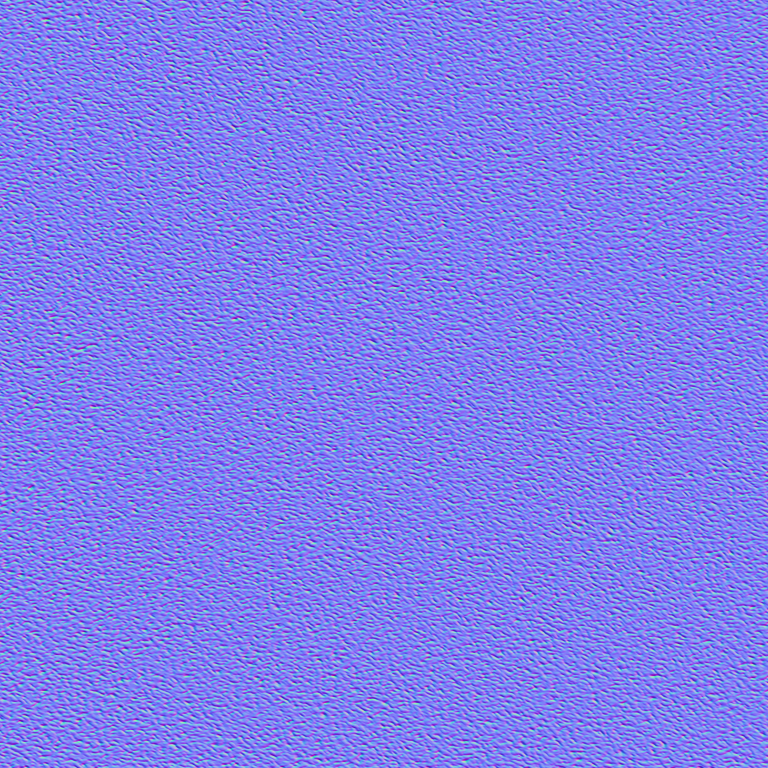
Write a Shadertoy shader that draws this texture map.

```glsl
const vec2 CELL = vec2(0.0068, 0.0050);          // grid spacing
const vec2 GRAIN_RADIUS = vec2(0.0068, 0.0031);  // half length, half width
const int GRAINS_PER_CELL = 2;
const int SAMPLES = 2;

vec4 hash4(vec3 p) {
    vec4 q = fract(p.xyzx * vec4(0.1031, 0.1030, 0.0973, 0.1099));
    q += dot(q, q.wzxy + 33.33);
    return fract((q.xxyz + q.yzzw) * q.zywx);
}

// Slow drift of the grain direction across the surface
float grainAngle(vec2 p) {
    return -0.14 + 0.06 * sin(5.0 * p.x + 3.0 * p.y) + 0.06 * sin(7.0 * p.y - 4.0 * p.x);
}

// One smooth elliptical ridge: slope in xy (scaled by its width), height in z
vec3 ridge(vec2 d, float angle, vec2 radius) {
    vec2 along = vec2(cos(angle), sin(angle));
    vec2 across = vec2(-along.y, along.x);
    vec2 q = vec2(dot(d, along), dot(d, across)) / radius;
    float falloff = max(1.0 - dot(q, q), 0.0);
    vec2 direction = along * q.x * radius.y / radius.x + across * q.y;
    return falloff * falloff * vec3(-6.0 * direction, falloff);
}

// Each cell holds one raised and one sunken grain
vec3 grainField(vec2 p, vec2 cellSize, vec2 radius, float spread) {
    vec2 home = floor(p / cellSize);
    float meanAngle = grainAngle(p);
    vec3 field = vec3(0.0);
    for (int y = -1; y <= 1; y++)
    for (int x = -1; x <= 1; x++)
    for (int i = 0; i < GRAINS_PER_CELL; i++) {
        vec2 cell = home + vec2(x, y);
        vec4 rnd = hash4(vec3(cell, float(i) * 17.0 + 5.0));
        vec2 center = (cell + rnd.xy) * cellSize;
        float angle = meanAngle + spread * (2.0 * rnd.z - 1.0);
        float amplitude = (0.3 + 0.7 * rnd.w) * (i == 0 ? 1.0 : -1.0);
        field += amplitude * ridge(p - center, angle, radius);
    }
    return field;
}

// Flatten the tops and sharpen the creases
vec2 creasedSlope(vec3 field, float sharpness) {
    return field.xy * clamp(1.0 - sharpness * field.z, 0.35, 1.8);
}

// Encode a surface normal as a colour
vec3 normalColor(vec2 slope, float relief) {
    vec3 color = 0.5 + 0.5 * normalize(vec3(-slope * relief, 1.0));
    return color * vec3(1.0, 1.0, 0.97);
}

void mainImage(out vec4 fragColor, in vec2 fragCoord) {
    vec3 color = vec3(0.0);
    for (int j = 0; j < SAMPLES; j++)
    for (int i = 0; i < SAMPLES; i++) {
        vec2 offset = (vec2(i, j) + 0.5) / float(SAMPLES) - 0.5;
        vec2 p = (fragCoord + offset) / iResolution.y;
        vec3 field = grainField(p, CELL, GRAIN_RADIUS, 0.5);
        // Relief softens gently toward the right
        float relief = 0.48 - 0.05 * p.x;
        color += normalColor(creasedSlope(field, 0.8), relief);
    }
    fragColor = vec4(color / float(SAMPLES * SAMPLES), 1.0);
}
```
